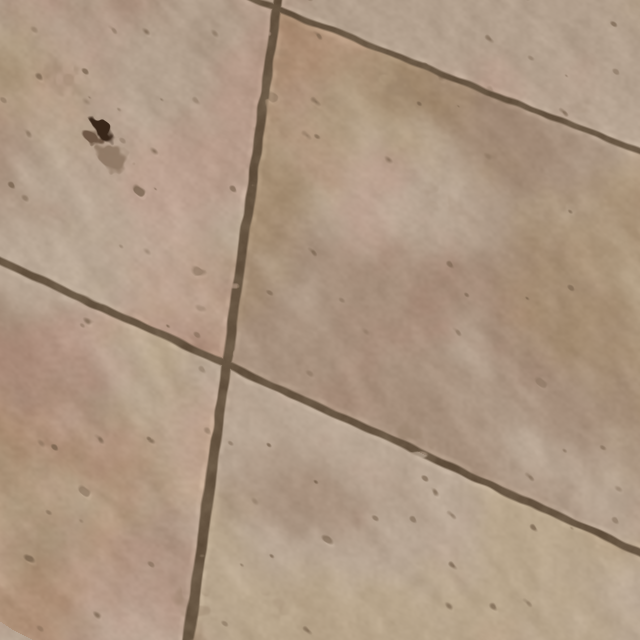
Give the GLSL for this texture, as a Shadertoy shader.

```glsl
// Worn beige stone slabs seen at a slant, split by one steep joint and two sloping joints.
// Joints are distances to lines that converge slightly; the stone is layered value noise
// with tinted clouds, fine relief, and hashed cells that scatter small slanted pits.

float hash(vec2 p) {
    return fract(sin(dot(p, vec2(127.1, 311.7))) * 43758.545);
}

float noise(vec2 p) {
    vec2 i = floor(p), f = fract(p);
    f = f * f * (3.0 - 2.0 * f);
    return mix(mix(hash(i), hash(i + vec2(1, 0)), f.x),
               mix(hash(i + vec2(0, 1)), hash(i + vec2(1, 1)), f.x), f.y);
}

float fbm(vec2 p) {
    float sum = 0.0, amp = 0.516;
    for (int i = 0; i < 5; i++) {
        sum += amp * noise(p);
        p = mat2(1.6, 1.2, -1.2, 1.6) * p + 7.3;
        amp *= 0.5;
    }
    return sum;
}

// Turns the plane so that x runs down the slanted grain of the stone
vec2 alongGrain(vec2 p) {
    return mat2(0.77, 0.64, -0.64, 0.77) * p;
}

// Ragged oval hollow: 1 inside, 0 outside
float pit(vec2 d, float radius, float soft) {
    d = alongGrain(d);
    float ragged = (noise(d * 110.0 + radius * 900.0) - 0.5) * radius;
    return 1.0 - smoothstep(-soft, soft, length(d * vec2(1.0, 1.7)) - radius + ragged);
}

// Scattered pits, at most one per cell
float pits(vec2 p, float cells, float chance, float size, float soft) {
    vec2 id = floor(p * cells);
    vec2 center = (id + 0.25 + 0.5 * vec2(hash(id + 3.1), hash(id + 8.7))) / cells;
    float radius = size * (0.45 + 0.75 * hash(id + 15.3));
    float depth = 0.35 + 0.65 * hash(id + 21.9);
    return step(hash(id + cells), chance) * depth * pit(p - center, radius, soft);
}

vec3 stone(vec2 p, vec2 slab) {
    vec2 q = p + slab * 3.7;
    float cloud = fbm(alongGrain(q) * vec2(3.5, 6.0));
    vec3 color = mix(vec3(0.645, 0.555, 0.48), vec3(0.725, 0.655, 0.585),
                     smoothstep(0.22, 0.60, cloud));

    // Rosy and ochre clouds, slightly darker toward the top
    color += vec3(0.016, -0.018, -0.012) * smoothstep(0.5, 0.75, fbm(q * 4.0 + 31.0));
    color += vec3(-0.004, -0.008, -0.038) * smoothstep(0.45, 0.7, fbm(q * 3.5 + 57.0));
    color -= vec3(0.030, 0.034, 0.036) * smoothstep(0.55, 1.05, p.y);

    // Relief lit from the upper left, with fine grain
    vec2 r = alongGrain(q) * vec2(16.0, 28.0);
    color += 0.10 * (fbm(r) - fbm(r + vec2(0.25, 0.30)));
    color += 0.022 * (noise(q * 150.0) - 0.5);
    return color;
}

void mainImage(out vec4 fragColor, in vec2 fragCoord) {
    vec2 p = fragCoord / iResolution.xy;
    float soft = max(0.0022, 1.0 / iResolution.y);

    // Slab coordinates: signed distance to the steep joint, row between sloping ones
    vec2 w = p + 0.0035 * (vec2(noise(p * 42.0), noise(p * 42.0 + 19.0)) - 0.5);
    float across = (w.x - 0.294 - 0.14 * w.y) * 0.99;
    float spacing = 0.565 + 0.062 * w.x;
    float row = (w.y - 0.592 + 0.456 * w.x) / spacing;
    float nearest = clamp(floor(row + 0.5), 0.0, 1.0);
    float along = (row - nearest) * spacing * 0.915;
    vec3 color = stone(p, vec2(step(0.0, across), floor(row)));

    // Soft stains, then small pits with a pale lower lip
    float stain = pits(p + 0.03, 5.0, 0.45, 0.034, 0.018);
    color = mix(color, vec3(0.57, 0.48, 0.39), 0.42 * stain * smoothstep(0.3, 0.6, noise(p * 65.0)));
    vec2 lip = vec2(-0.003, 0.005);
    float small = pits(p, 11.0, 0.32, 0.0085, 0.004);
    float tiny = pits(p + 0.37, 17.0, 0.16, 0.005, 0.003);
    color += 0.035 * pits(p + lip, 11.0, 0.32, 0.0085, 0.004);
    color = mix(color, vec3(0.43, 0.35, 0.27), 0.75 * max(small, tiny));

    // One deep broken hollow with a shallow tail
    vec2 hollow = p - vec2(0.160, 0.797);
    color = mix(color, vec3(0.52, 0.43, 0.35), 0.75 * pit(hollow - vec2(0.016, -0.043), 0.026, 0.008));
    color = mix(color, vec3(0.40, 0.31, 0.24), 0.9 * pit(hollow - vec2(-0.014, -0.012), 0.016, 0.004));
    color = mix(color, vec3(0.22, 0.15, 0.10), pit(hollow, 0.021, 0.004));

    // Pale worn rims beside the joints
    float steep = abs(across) - 0.0082 + 0.0015 * p.y;
    float sloping = abs(along) - 0.0056 + 0.0012 * nearest;
    float edge = min(steep, sloping);
    float rim = smoothstep(0.010, 0.003, edge) * noise(p * 70.0 + 5.0);
    color += vec3(0.055, 0.055, 0.052) * rim;

    // Dark joint filling, broken here and there by pale chips
    vec3 filling = mix(vec3(0.34, 0.27, 0.20), vec3(0.46, 0.39, 0.31), fbm(p * 48.0));
    float chip = smoothstep(0.87, 0.95, noise(p * 38.0 + 11.0));
    float joint = 1.0 - smoothstep(-soft, soft, edge);
    color = mix(color, filling, joint * (1.0 - 0.65 * chip));

    fragColor = vec4(color, 1.0);
}
```
